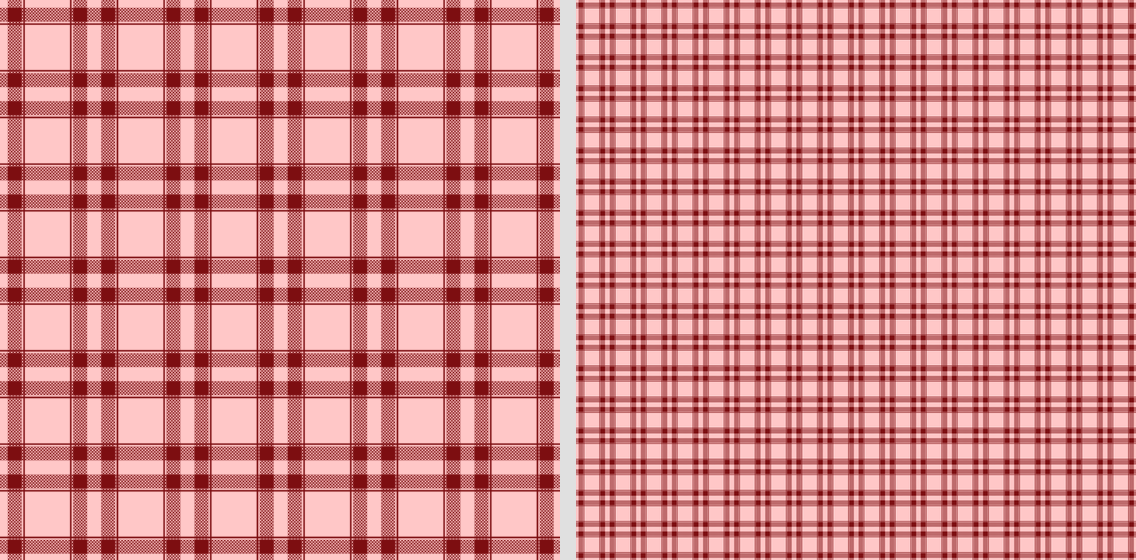
Left, the tile; right, the same tile 3 across and 3 down.
Write a three.js fragment shader that draws this pattern.

```glsl
// Woven tartan check: 6 x 6 repeats of a 60-thread sett, mirrored about its first thread.
// Wide bands are plain weave (a thread-sized checker), solid where two bands cross;
// thin solid lines frame the large squares. All edges are box-filtered analytically.

varying vec2 vUv;

const float REPEATS = 6.0;
const float SETT = 60.0;          // threads in one repeat
const float BAND_CENTER = 9.0;    // threads from the mirror axis
const float BAND_HALF = 4.5;
const float LINE_CENTER = 15.0;
const float LINE_HALF = 0.5;
const float SOFTNESS = 1.3;       // filter width in output samples

const vec3 PINK = vec3(1.0, 0.78, 0.78);
const vec3 MAROON = vec3(0.49, 0.055, 0.068);

// Distance in threads to the nearest mirror axis of the sett
vec2 mirrorDistance(vec2 thread) {
  return abs(mod(thread - 0.5 + 0.5 * SETT, SETT) - 0.5 * SETT);
}

// Share of a filter box of the given width that a stripe covers
vec2 stripe(vec2 dist, float center, float halfWidth, vec2 width) {
  vec2 offset = dist - center;
  vec2 high = min(offset + halfWidth, 0.5 * width);
  vec2 low = max(offset - halfWidth, -0.5 * width);
  return max(high - low, 0.0) / width;
}

// Integral of the alternating +1 / -1 thread wave
vec2 waveIntegral(vec2 x) {
  return 1.0 - abs(mod(x, 2.0) - 1.0);
}

// Filtered checker: 1 where the vertical thread lies on top
float warpOnTop(vec2 thread, vec2 width) {
  vec2 wave = (waveIntegral(thread + 0.5 * width)
             - waveIntegral(thread - 0.5 * width)) / width;
  return 0.5 + 0.5 * wave.x * wave.y;
}

void main() {
  // Thread coordinates, counted from the upper left
  vec2 thread = vec2(vUv.x, 1.0 - vUv.y) * REPEATS * SETT;
  vec2 width = max(fwidth(vUv) * REPEATS * SETT * SOFTNESS, vec2(0.001));
  vec2 dist = mirrorDistance(thread);

  // Woven bands
  vec2 band = stripe(dist, BAND_CENTER, BAND_HALF, width);
  float dark = mix(band.y, band.x, warpOnTop(thread, width));

  // Solid thin lines over the weave
  vec2 line = stripe(dist, LINE_CENTER, LINE_HALF, width);
  dark = 1.0 - (1.0 - dark) * (1.0 - line.x) * (1.0 - line.y);

  gl_FragColor = vec4(mix(PINK, MAROON, dark), 1.0);
}
```
